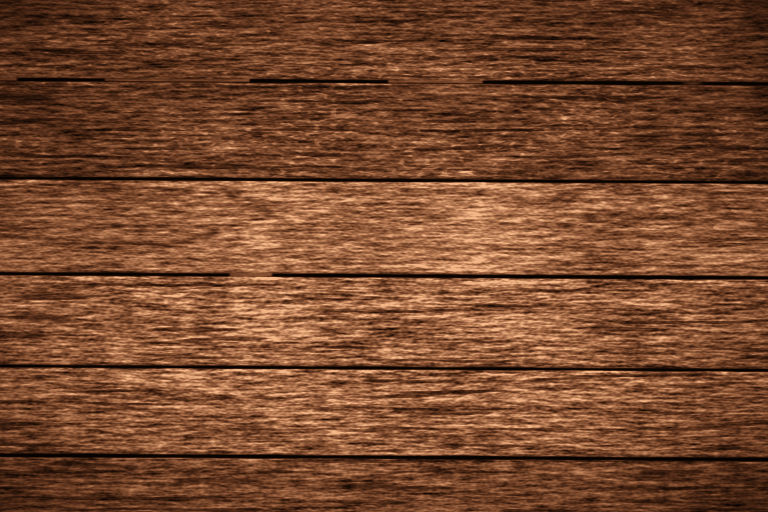
Give the GLSL for this texture, as a Shadertoy shader.

```glsl
// Six weathered horizontal planks with dark, slightly tilted gaps between them.
// Stretched gradient noise gives grain, pores and flakes; one plank carries
// cathedral figure from warped ring fields. A vignette darkens the corners.

float hash(vec2 cell) {
    return fract(sin(dot(cell, vec2(127.1, 311.7))) * 43758.5);
}

float gradientDot(vec2 cell, vec2 offset) {
    float angle = 6.2832 * hash(cell);
    return dot(vec2(cos(angle), sin(angle)), offset);
}

float noise(vec2 p) {
    vec2 i = floor(p), f = p - i;
    vec2 u = f * f * f * (f * (f * 6.0 - 15.0) + 10.0);
    vec2 e = vec2(1.0, 0.0);
    return mix(mix(gradientDot(i, f), gradientDot(i + e, f - e), u.x),
               mix(gradientDot(i + e.yx, f - e.yx), gradientDot(i + 1.0, f - 1.0), u.x), u.y);
}

float fbm(vec2 p) {
    float sum = 0.0, amp = 1.0;
    for (int i = 0; i < 4; i++) {
        sum += amp * noise(p);
        p = p * 2.03 + 11.7;
        amp *= 0.5;
    }
    return sum;
}

// Streaks and pores running along the plank
float woodGrain(vec2 p) {
    p.y += 0.006 * noise(p * vec2(2.5, 9.0));
    return 0.35 * noise(p * vec2(4.0, 55.0))
         + 0.55 * noise(p * vec2(17.0, 150.0))
         + 0.45 * noise(p * vec2(42.0, 230.0))
         + 0.30 * noise(p * vec2(115.0, 290.0));
}

// Dark growth-ring lines: a closed loop at left, nested arches at right
float cathedral(vec2 p) {
    float warp = fbm(p * vec2(5.0, 22.0));
    float rough = 0.55 + 0.9 * noise(p * vec2(45.0, 190.0));

    float loop = length((p - vec2(0.17, 0.583)) / vec2(0.36, 0.062)) + 0.32 * warp;
    float ink = 0.55 * smoothstep(0.12, 0.0, abs(loop - 0.96));
    ink += 0.22 * smoothstep(1.0, 0.8, loop);

    float dy = p.y - 0.588 - 0.02 * (p.x - 1.0);
    float arch = (p.x - 0.84 - 85.0 * dy * dy) * 5.0 + 0.9 * warp;
    float ring = fract(arch);
    ink += 0.38 * smoothstep(0.45, 0.95, ring) * smoothstep(1.0, 0.95, ring)
         * smoothstep(-0.4, 0.6, arch);

    // Faint arch facing the other way
    float back = p.x - 0.82 + 60.0 * dy * dy + 0.06 * warp;
    ink += 0.25 * smoothstep(0.035, 0.0, abs(back));
    return ink * rough;
}

// Brown ramp from near black to pale tan
vec3 woodColor(float t) {
    return t * vec3(1.0, 0.43 + 0.34 * t, 0.16 + 0.42 * t);
}

void mainImage(out vec4 fragColor, in vec2 fragCoord) {
    vec2 uv = fragCoord / iResolution.xy;
    vec2 p = fragCoord / iResolution.y;
    float px = 1.0 / iResolution.y;

    // Gap heights follow 0.111 + 0.171 k + 0.0031 k^2; solve for k
    float height = p.y + 0.0085 * uv.x - 0.111;
    float k = (sqrt(0.02924 + 0.0124 * height) - 0.171) / 0.0062;
    float plank = clamp(floor(k) + 1.0, 0.0, 5.0);
    float gap = clamp(floor(k + 0.5), 0.0, 4.0);
    float d = (k - gap) * (0.171 + 0.0062 * gap);

    // Plank tone, from the bottom up
    float plankTone[6] = float[6](0.55, 0.66, 0.64, 0.67, 0.46, 0.52);
    float tone = plankTone[int(plank)];
    vec2 q = p + vec2(plank * 7.31, plank * 0.37);
    float aged = step(3.5, plank);
    float figured = step(2.5, plank) - aged;

    // Grain, blotchy wear and long cracks
    float grain = woodGrain(q) * mix(1.15, 0.95, figured);
    float wear = fbm(q * vec2(4.0, 12.0));
    float cracks = smoothstep(0.2, 0.42, noise(q * vec2(3.5, 95.0)) + 0.25 * noise(q * vec2(30.0, 160.0)));
    tone *= 1.0 + 1.15 * grain + 0.16 * wear;
    tone *= 1.0 - cracks * mix(0.42, 0.15, figured);

    // Pale flakes on the aged planks, ring figure on the light one
    float flakes = smoothstep(0.22, 0.5, noise(q * vec2(60.0, 170.0)) + 0.35 * wear);
    tone += flakes * mix(0.07, 0.2, aged);
    tone *= 1.0 - clamp(figured * cathedral(p), 0.0, 0.7);

    // Worn bright lip below each gap, soft shade above it
    float lip = smoothstep(-0.013, -0.006, d) * step(d, 0.0);
    tone *= 1.0 + lip * (0.12 + 0.5 * noise(vec2(p.x * 14.0, gap * 5.7)));
    tone *= 1.0 - 0.3 * smoothstep(0.011, 0.002, d) * step(0.0, d);

    // Gap, partly filled by wood showing through
    float halfWidth = 0.0029 + 0.0006 * mod(gap + 1.0, 2.0) + 0.0014 * noise(vec2(p.x * 7.0, gap * 3.3));
    float opening = 1.0 - smoothstep(halfWidth - px, halfWidth + px, abs(d));
    float topFill = smoothstep(0.0, 0.08, cos(12.566 * (p.x - 0.36)) + 0.65 - 1.18 * p.x) * step(3.5, gap);
    float midFill = smoothstep(0.045, 0.038, abs(p.x - 0.49)) * (1.0 - step(0.5, abs(gap - 2.0)));
    float fill = max(topFill, midFill) * smoothstep(-0.002 - px, -0.002 + px, d);
    tone = mix(tone, mix(0.03, 0.5 + 0.2 * grain, fill), opening);

    // Vignette
    float r2 = dot(uv - 0.5, uv - 0.5);
    tone *= 1.0 - 0.75 * r2 - 0.9 * r2 * r2;

    fragColor = vec4(woodColor(clamp(tone, 0.02, 0.95)), 1.0);
}
```
